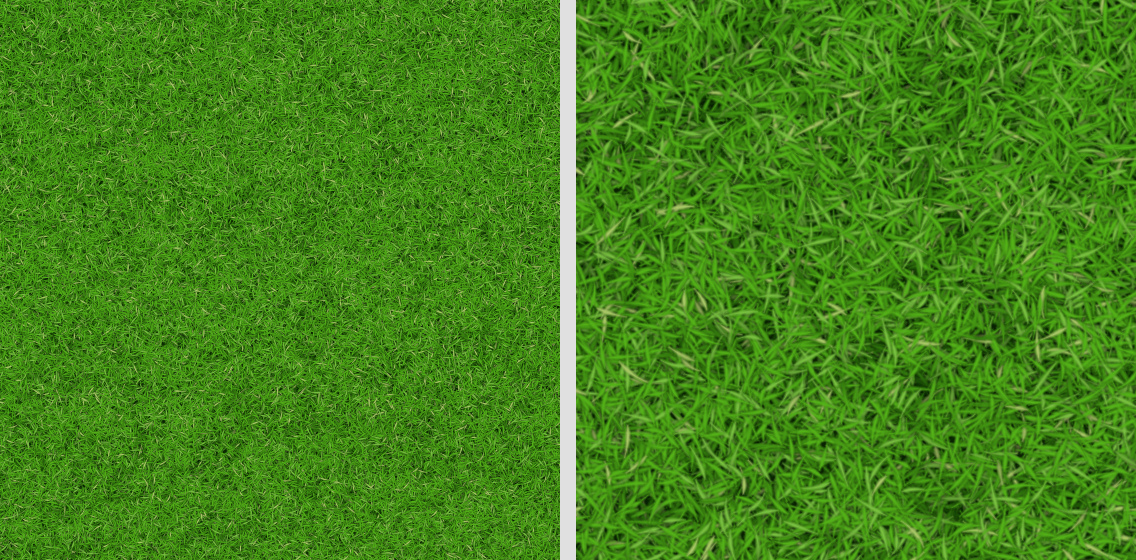
Left: the whole. Right: its middle third, enlarged.
A Shadertoy shader for this texture:

```glsl
// Dense lawn seen from above: thin, slightly bent, pointed grass blades in every direction.
// Jittered grids of blades are stacked from dark undergrowth up to sunlit tips;
// each blade lightly shades what lies below it, and some are pale or dry.

const int LAYERS = 20;
const float CELLS = 76.0;

// Integer hash giving three random values in 0..1
vec3 hash3(ivec3 cell) {
    uvec3 v = uvec3(cell + 4096) * 1664525u + 1013904223u;
    v.x += v.y * v.z; v.y += v.z * v.x; v.z += v.x * v.y;
    v ^= v >> 16u;
    v.x += v.y * v.z; v.y += v.z * v.x; v.z += v.x * v.y;
    return vec3(v >> 8u) / 16777216.0;
}

float valueNoise(vec2 p) {
    ivec2 i = ivec2(floor(p));
    vec2 f = smoothstep(0.0, 1.0, fract(p));
    float bottom = mix(hash3(ivec3(i, 77)).x, hash3(ivec3(i + ivec2(1, 0), 77)).x, f.x);
    float top = mix(hash3(ivec3(i + ivec2(0, 1), 77)).x, hash3(ivec3(i + ivec2(1, 1), 77)).x, f.x);
    return mix(bottom, top, f.y);
}

// Signed distance to a bent blade along x; "along" runs from -1 at the root to 1 at the tip
float bladeDistance(vec2 p, float halfLength, float bend, out float along) {
    along = clamp(p.x / halfLength, -1.0, 1.0);
    float taper = smoothstep(-1.15, -0.4, along) * (1.0 - smoothstep(-0.4, 1.15, along));
    float halfWidth = 0.0001 + 0.0011 * taper;
    float offset = p.y - bend * (along * along - 0.35);
    return max(abs(offset) - halfWidth, abs(p.x) - halfLength);
}

// Blade colour from its brightness and a random kind: green, pale or dry
vec3 bladeColor(float shade, float kind) {
    vec3 green = mix(vec3(0.09, 0.29, 0.015), vec3(0.305, 0.66, 0.085), clamp(shade, -0.5, 1.1));
    float light = mix(0.5, 1.0, clamp(shade, 0.0, 1.0));
    vec3 pale = vec3(0.47, 0.75, 0.25) * light;
    vec3 dry = vec3(0.66, 0.78, 0.40) * light;
    return kind > 0.96 ? dry : kind > 0.79 ? pale : green;
}

void mainImage(out vec4 fragColor, in vec2 fragCoord) {
    vec2 uv = fragCoord / iResolution.y;
    float edge = max(0.5 / iResolution.y, 0.0012);

    // Small clumps of lighter and darker growth over dark soil
    float clump = 0.8 * valueNoise(uv * 52.0) + 0.2 * valueNoise(uv * 17.0 + 5.0) - 0.5;
    vec3 color = vec3(0.04, 0.15, 0.01);

    for (int layer = 0; layer < LAYERS; layer++) {
        float height = float(layer) / float(LAYERS - 1);
        vec2 grid = uv * CELLS + hash3(ivec3(layer, 31, 9)).xy;
        ivec2 home = ivec2(floor(grid));

        for (int y = -1; y <= 1; y++)
        for (int x = -1; x <= 1; x++) {
            ivec2 cell = home + ivec2(x, y);
            vec3 place = hash3(ivec3(cell, layer));
            vec3 form = hash3(ivec3(cell, layer + 200));

            // Turn into the frame of the blade
            vec2 p = (grid - vec2(cell) - place.xy) / CELLS;
            float angle = 6.2832 * place.z;
            vec2 dir = vec2(cos(angle), sin(angle));
            p = vec2(dot(p, dir), dot(p, vec2(-dir.y, dir.x)));

            float along;
            float halfLength = mix(0.006, 0.0115, form.x);
            float bend = (fract(form.x * 37.0) - 0.5) * 0.0034;
            float d = bladeDistance(p, halfLength, bend, along);

            // Soft shadow on the growth below
            color *= 1.0 - 0.13 * smoothstep(0.002, 0.0, d);

            // Higher blades and their tips catch more light
            float shade = 1.25 * height - 0.04 + 0.85 * (form.y - 0.5) + 0.15 * along + 0.65 * clump;
            color = mix(color, bladeColor(shade, form.z), smoothstep(edge, -edge, d));
        }
    }
    fragColor = vec4(color, 1.0);
}
```
